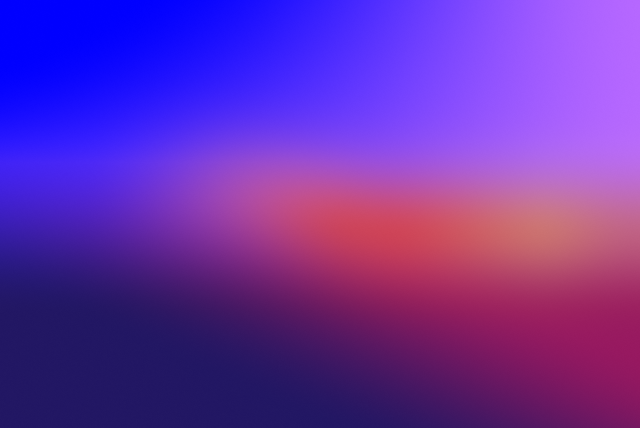
This background is drawn by a Shadertoy shader. Its source:

```glsl
// A soft dusk gradient: a blue-to-lilac sky melts into a navy-to-magenta ground,
// with a warm band glowing along the seam. Each layer is a smooth colour ramp
// along a slanted axis; a faint sine-hash grain hides banding.

const vec3 SKY_BLUE  = vec3(0.00, 0.00, 1.00);
const vec3 SKY_LILAC = vec3(0.72, 0.41, 1.00);
const vec3 NAVY      = vec3(0.133, 0.09, 0.39);
const vec3 MAGENTA   = vec3(0.59, 0.094, 0.377);
const vec3 ROSE      = vec3(0.99, 0.46, 0.49);
const vec3 CORAL     = vec3(0.945, 0.31, 0.175);
const vec3 AMBER     = vec3(0.89, 0.58, 0.33);
const vec3 PALE_ROSE = vec3(0.90, 0.65, 0.65);

const float SKY_SLANT    = 1.4;   // how fast lilac spreads left with depth
const float SKY_REACH    = 0.38;  // depth where that spread stops
const float GROUND_SLANT = 1.45;  // how fast navy spreads right with depth
const float GROUND_TOP   = 0.72;
const vec2  SEAM         = vec2(0.32, 0.74);
const float GLOW_PEAK    = 0.66;
const float GLOW_HEIGHT  = 0.14;
const float GRAIN        = 0.006;

float hash(vec2 p) {
    return fract(sin(dot(p, vec2(12.9898, 78.233))) * 43758.5453);
}

vec3 skyColor(float x, float depth) {
    float spread = SKY_SLANT * min(depth, SKY_REACH) * pow(max(1.0 - x, 0.0), 1.5);
    return mix(SKY_BLUE, SKY_LILAC, smoothstep(0.2, 1.05, x + spread));
}

vec3 groundColor(float x, float depth) {
    float spread = GROUND_SLANT * (depth - GROUND_TOP);
    return mix(NAVY, MAGENTA, smoothstep(0.1, 0.85, x - spread));
}

// Rose at the left and above, coral in the middle, amber at the right
vec3 glowColor(float x, float depth) {
    float right = smoothstep(0.6, 0.88, x);
    vec3 ember = mix(ROSE, CORAL, smoothstep(0.3, 0.55, x));
    ember = mix(ember, AMBER, right);
    vec3 haze = mix(ROSE, PALE_ROSE, right);
    return mix(ember, haze, 1.0 - smoothstep(0.35, 0.55, depth));
}

float glowAmount(float x, float depth) {
    float center = mix(0.45, 0.53, smoothstep(0.3, 0.65, x));
    float offset = (depth - center) / GLOW_HEIGHT;
    float across = smoothstep(0.12, 0.55, x) * (1.0 - 0.35 * smoothstep(0.83, 1.0, x));
    return GLOW_PEAK * across * exp(-offset * offset);
}

void mainImage(out vec4 fragColor, in vec2 fragCoord) {
    vec2 uv = fragCoord / iResolution.xy;
    float x = uv.x;
    float depth = 1.0 - uv.y;

    // Sky above, ground below, glow over the seam
    float seam = smoothstep(SEAM.x, SEAM.y, depth);
    vec3 color = mix(skyColor(x, depth), groundColor(x, depth), seam);
    color = mix(color, glowColor(x, depth), glowAmount(x, depth));

    // Grain
    color += GRAIN * (hash(fragCoord) - 0.5);
    fragColor = vec4(clamp(color, 0.0, 1.0), 1.0);
}
```
